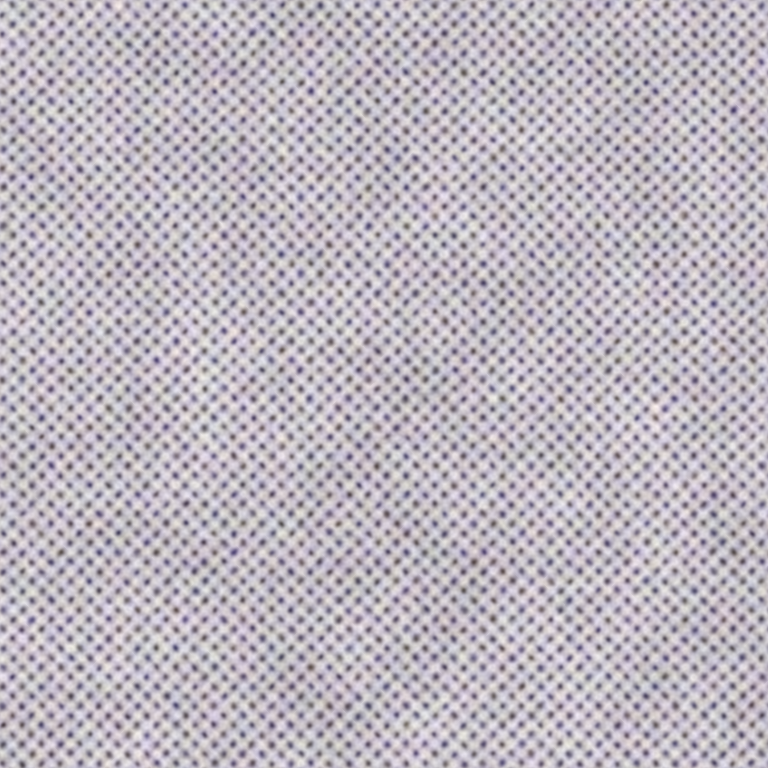
Give the GLSL for this texture, as a WebGL 2 fragment shader.

```glsl
#version 300 es
precision highp float;

uniform vec2 u_resolution;
out vec4 fragColor;

const float TAU = 6.2831853;

vec2 hash2(vec2 p) {
  vec3 h = fract(p.xyx * vec3(0.1031, 0.1030, 0.0973));
  h += dot(h, h.yzx + 33.33);
  return fract((h.xx + h.yz) * h.zy);
}

float cornerSlope(vec2 cell, vec2 offset) {
  float angle = TAU * hash2(cell + 57.0).x;
  return dot(vec2(cos(angle), sin(angle)), offset);
}

float gradientNoise(vec2 p) {
  vec2 i = floor(p), f = fract(p);
  vec2 w = f * f * f * (f * (f * 6.0 - 15.0) + 10.0);
  vec2 e = vec2(1.0, 0.0);
  float low = mix(cornerSlope(i, f), cornerSlope(i + e, f - e), w.x);
  float high = mix(cornerSlope(i + e.yx, f - e.yx), cornerSlope(i + 1.0, f - 1.0), w.x);
  return mix(low, high, w.y);
}

// Nearest hole centre of the staggered weave
vec2 nearestHole(vec2 p) {
  vec2 corner = floor(p + 0.5);
  vec2 middle = floor(p) + 0.5;
  return distance(p, corner) < distance(p, middle) ? corner : middle;
}

void main() {
  vec2 uv = gl_FragCoord.xy / u_resolution;

  // Forty repeats each way, with slightly uneven threads
  vec2 p = uv * 40.0 - vec2(0.17, 0.23);
  p += 0.07 * vec2(gradientNoise(p * 0.4 + 11.0), gradientNoise(p * 0.4 + 83.0));

  // Raised thread crossings between the holes
  float crossing = 0.5 - 0.5 * cos(TAU * p.x) * cos(TAU * p.y);
  float raised = crossing + 0.5 * gradientNoise(p * 1.9 + 140.0);
  vec3 color = mix(vec3(0.71, 0.68, 0.73), vec3(0.88, 0.86, 0.875), clamp(raised, 0.0, 1.0));

  // Soft dark holes, each with its own size, lean and tint
  vec2 hole = nearestHole(p);
  vec2 shape = hash2(hole * 2.0 + 19.0);
  vec2 tone = hash2(hole * 2.0 + 301.0);
  vec2 d = p - hole - 0.07 * (hash2(hole * 2.0 + 170.0) - 0.5);
  d.x += d.y * (shape.y - 0.5) * 0.6;
  d *= vec2(1.05, 0.95);
  float radius = mix(0.145, 0.185, shape.x);
  float shade = exp(-dot(d, d) / (radius * radius)) * mix(0.75, 1.05, tone.x);
  vec3 holeColor = mix(vec3(0.37, 0.33, 0.34), vec3(0.33, 0.30, 0.43), tone.y);
  color = mix(color, holeColor, shade);

  // Fibre grain and faint streaks along the threads
  color += 0.07 * gradientNoise(p * 4.7 + 210.0);
  color += 0.03 * gradientNoise(p * vec2(0.25, 2.0) + 37.0);
  color += 0.03 * gradientNoise(p * vec2(2.0, 0.25) + 64.0);

  // Yellow and violet flecks, then broad uneven wear
  color += vec3(0.03, 0.025, -0.06) * gradientNoise(p * 1.4 + 250.0);
  color += vec3(0.025, -0.02, 0.01) * gradientNoise(p * 0.6 + 320.0);
  color += 0.05 * gradientNoise(uv * 9.0 + 5.0) + 0.03 * gradientNoise(uv * 3.0 + 29.0);

  fragColor = vec4(clamp(color, 0.0, 1.0), 1.0);
}
```
